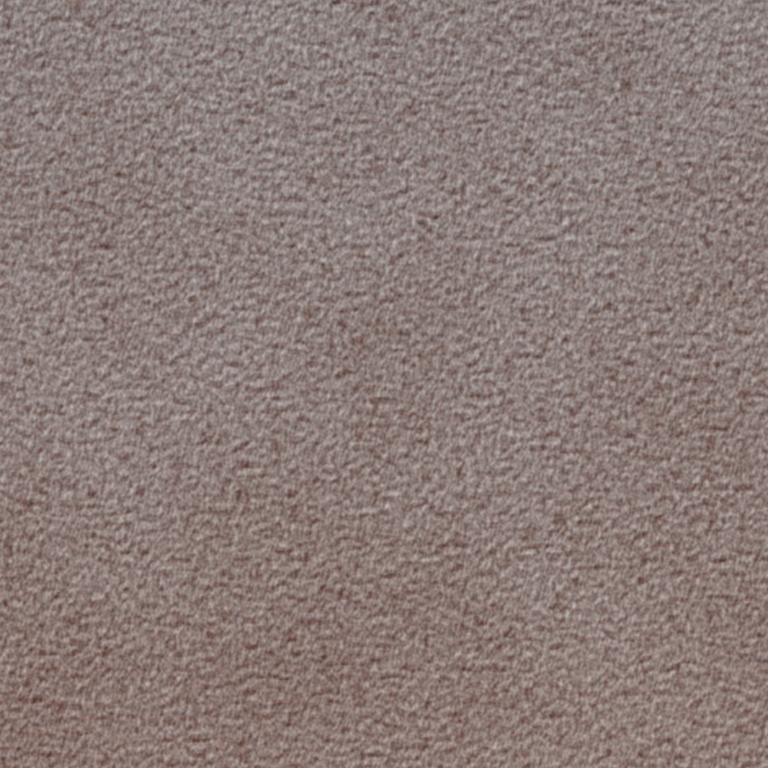
Give the GLSL for this texture, as a Shadertoy shader.

```glsl
// Brushed suede: short leaning fibres over small lit tufts, parted by short,
// mostly level russet creases. Layers of gradient noise form one tone, which is
// coloured around a mauve-grey base that warms toward the lower edge.

const vec3 BASE_COLOR   = vec3(0.545, 0.482, 0.467);
const vec3 TONE_TINT    = vec3(0.92, 1.0, 1.0);
const vec3 WARM_SHIFT   = vec3(0.016, -0.010, -0.018);

// Cells across the canvas for each layer
const vec2 FIBRE_CELLS  = vec2(172.0, 105.0);
const vec2 TUFT_CELLS   = vec2(84.0, 98.0);
const vec2 CREASE_CELLS = vec2(46.0, 98.0);
const vec2 SPECK_CELLS  = vec2(235.0, 205.0);

const float FIBRE_LEAN  = 0.28;
const float FIBRE_GAIN  = 0.165;
const float RELIEF_GAIN = 0.16;
const float TUFT_GAIN   = 0.05;
const float SPECK_GAIN  = 0.11;
const float CREASE_GAIN = 0.07;
const float CREASE_MEAN = 0.18;
const float CLOUD_GAIN  = 0.043;
const float TOP_LIGHT   = 0.026;
const float BEND        = 0.0035;
const vec2 LIGHT_STEP   = vec2(-0.0012, 0.0030);
const float TAU = 6.28318;

float hash(vec2 cell) {
    vec3 h = fract(cell.xyx * vec3(0.1031, 0.1030, 0.0973));
    h += dot(h, h.yzx + 33.33);
    return fract((h.x + h.y) * h.z);
}

float cornerSlope(vec2 cell, vec2 corner, vec2 local) {
    float angle = TAU * hash(cell + corner);
    return dot(vec2(cos(angle), sin(angle)), local - corner);
}

// Gradient noise, roughly -0.7 to 0.7
float gradientNoise(vec2 p) {
    vec2 cell = floor(p);
    vec2 f = p - cell;
    vec2 u = f * f * f * (f * (f * 6.0 - 15.0) + 10.0);
    float low  = mix(cornerSlope(cell, vec2(0, 0), f),
                     cornerSlope(cell, vec2(1, 0), f), u.x);
    float high = mix(cornerSlope(cell, vec2(0, 1), f),
                     cornerSlope(cell, vec2(1, 1), f), u.x);
    return mix(low, high, u.y);
}

float tuftHeight(vec2 p) {
    return gradientNoise(p * TUFT_CELLS + 211.0);
}

// Short soft gaps between tufts, denser in some patches
float creaseMask(vec2 p) {
    float gap = gradientNoise(p * CREASE_CELLS + 57.0);
    float density = 0.2 * gradientNoise(p * vec2(13.0, 19.0) + 83.0);
    return smoothstep(0.04, 0.40, gap + density);
}

void mainImage(out vec4 fragColor, in vec2 fragCoord) {
    vec2 uv = fragCoord / iResolution.y;

    // Bend the grain so no layer follows its lattice
    vec2 bend = vec2(gradientNoise(uv * 31.0 + 11.0), gradientNoise(uv * 31.0 + 131.0));
    vec2 p = uv + BEND * bend;

    // Fine pile
    vec2 leaning = vec2(p.x - FIBRE_LEAN * p.y, p.y);
    float fibre = gradientNoise(leaning * FIBRE_CELLS + 307.0);
    float speck = gradientNoise(uv * SPECK_CELLS + 409.0);

    // Tufts lit from above, slightly left
    float tuft = tuftHeight(p);
    float relief = tuft - tuftHeight(p + LIGHT_STEP);
    float crease = creaseMask(p) - CREASE_MEAN;

    // Broad nap shading
    float cloud = gradientNoise(uv * vec2(3.1, 2.6) + 5.3)
                + 0.5 * gradientNoise(uv * vec2(6.0, 8.0) + 29.7);

    float tone = FIBRE_GAIN * fibre + SPECK_GAIN * speck
               + RELIEF_GAIN * relief + TUFT_GAIN * tuft
               - CREASE_GAIN * crease
               + CLOUD_GAIN * cloud + TOP_LIGHT * (uv.y - 0.5);

    // Warmer low on the cloth, in creases and in scattered grains
    float warmth = 1.3 * (0.5 - uv.y) + 0.7 * crease
                 - 0.4 * cloud + 1.2 * gradientNoise(p * 140.0 + 509.0);

    vec3 color = BASE_COLOR + tone * TONE_TINT + warmth * WARM_SHIFT;
    fragColor = vec4(clamp(color, 0.0, 1.0), 1.0);
}
```
